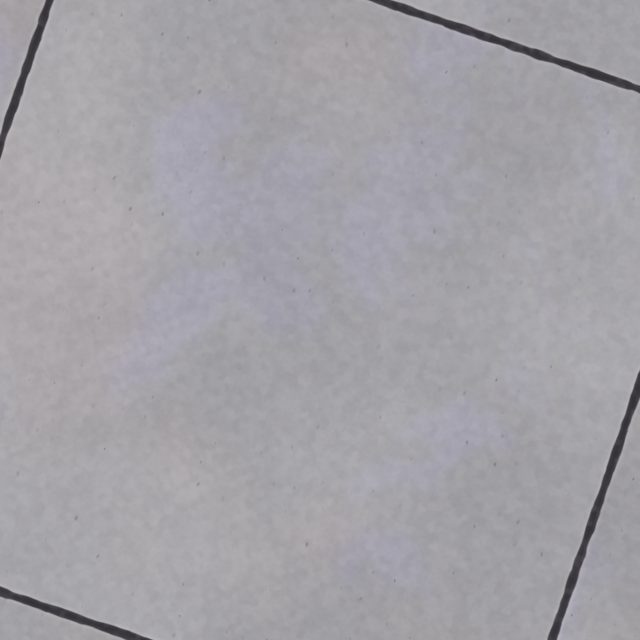
Reproduce this texture procedurally as a WebGL 1 fragment shader.

```glsl
precision highp float;
uniform vec2 u_resolution;

// Layout, in canvas units
const float TILE_ANGLE = 0.3295;
const float TILE_SIZE = 1.066;
const vec2 TILE_ORIGIN = vec2(-0.250, 0.0715);
const float GROUT_HALF_WIDTH = 0.0064;
const float GROUT_WOBBLE = 0.0006;
const float EDGE_SOFTNESS = 0.0018;

// Colours
const vec3 STONE = vec3(0.640, 0.635, 0.648);
const vec3 WARM_STONE = vec3(0.668, 0.650, 0.660);
const vec3 LAVENDER = vec3(0.660, 0.650, 0.708);
const vec3 GROUT_DARK = vec3(0.205, 0.195, 0.215);
const vec3 GROUT_LIGHT = vec3(0.330, 0.315, 0.335);

// Wear
const float MOTTLE_STRENGTH = 0.075;
const float GRAIN_STRENGTH = 0.035;
const float RIM_LIGHT = 0.035;
const float TILE_TONE = 0.014;
const float PIT_GRID = 26.0;
const float PIT_CHANCE = 0.30;
const float PIT_DEPTH = 0.20;

float hash(vec2 p) {
  return fract(sin(dot(p, vec2(127.1, 311.7))) * 43758.5453);
}

vec2 hash2(vec2 p) {
  return vec2(hash(p), hash(p + 19.7));
}

// Cellular noise with smoothly blended cell values, 0 to 1
float cellBlend(vec2 p) {
  vec2 cell = floor(p);
  float total = 0.0;
  float weights = 0.0;
  for (int y = -1; y <= 1; y++) {
    for (int x = -1; x <= 1; x++) {
      vec2 id = cell + vec2(float(x), float(y));
      vec2 d = id + 0.2 + 0.6 * hash2(id) - p;
      float w = exp(-5.0 * dot(d, d));
      total += w * hash(id + 41.3);
      weights += w;
    }
  }
  return total / weights;
}

// Layered cellular clouds
float clouds(vec2 p) {
  float sum = 0.0;
  float amplitude = 0.5;
  for (int i = 0; i < 4; i++) {
    sum += amplitude * cellBlend(p);
    p = mat2(0.8, 0.6, -0.6, 0.8) * p * 2.1 + 5.3;
    amplitude *= 0.5;
  }
  return sum / 0.9375;
}

// Sparse, slightly elongated pits of varied size and depth
float pits(vec2 p) {
  vec2 g = p * PIT_GRID;
  vec2 id = floor(g);
  vec2 d = g - id - 0.25 - 0.5 * hash2(id);
  d.x += 0.5 * d.y * (hash(id + 3.1) - 0.5);
  float radius = mix(0.05, 0.14, hash(id + 7.9));
  float shape = 1.0 - smoothstep(0.2, 1.0, length(d * vec2(1.3, 0.8)) / radius);
  float depth = hash(id + 13.7);
  return shape * step(hash(id + 29.0), PIT_CHANCE) * (0.2 + 0.8 * depth * depth * depth);
}

vec3 stoneColor(vec2 p, vec2 tile) {
  vec2 q = p + tile * 7.31;
  vec2 warped = q + 0.025 * sin(q.yx * 17.0 + vec2(0.4, 2.1));
  float mottle = clouds(warped * 4.0 + 2.6);
  float tint = clouds(warped * 4.5 + 31.0);
  float warmth = clouds(q * 2.5 + 63.0);
  float grain = cellBlend(q * 85.0) + 0.5 * cellBlend(q * 190.0) - 0.75;

  vec3 color = mix(STONE, WARM_STONE, 0.8 * smoothstep(0.48, 0.72, warmth));
  color = mix(color, LAVENDER, 0.8 * smoothstep(0.52, 0.72, tint));
  color += MOTTLE_STRENGTH * (mottle - 0.5) + GRAIN_STRENGTH * grain;
  color += TILE_TONE * (hash(tile + 5.0) - 0.5);
  return color * (1.0 - PIT_DEPTH * pits(q));
}

void main() {
  float shortSide = min(u_resolution.x, u_resolution.y);
  vec2 uv = gl_FragCoord.xy / shortSide;

  // Rotated tile grid
  float c = cos(TILE_ANGLE);
  float s = sin(TILE_ANGLE);
  vec2 p = vec2(c * uv.x - s * uv.y, s * uv.x + c * uv.y);
  vec2 grid = (p - TILE_ORIGIN) / TILE_SIZE;
  vec2 tile = floor(grid);
  vec2 toLine = (0.5 - abs(fract(grid) - 0.5)) * TILE_SIZE;

  // Uneven grout edge
  vec2 wobble = sin(p.yx * 61.0) + 0.7 * sin(p.yx * 143.0 + 1.7);
  wobble += 3.0 * (cellBlend(p * 75.0 + 11.0) - 0.5);
  toLine += GROUT_WOBBLE * wobble;
  float edge = min(toLine.x, toLine.y) - GROUT_HALF_WIDTH;
  float soft = max(EDGE_SOFTNESS, 0.75 / shortSide);

  // Tile face with a pale rim beside the joint
  vec3 stone = stoneColor(p, tile);
  stone += RIM_LIGHT * (1.0 - smoothstep(0.001, 0.008, edge));

  // Grout, darkest along its middle
  float rough = cellBlend(p * 110.0);
  float across = smoothstep(-GROUT_HALF_WIDTH, 0.0, edge);
  vec3 grout = mix(GROUT_DARK, GROUT_LIGHT, 0.55 * rough * rough + 0.3 * across);

  gl_FragColor = vec4(mix(grout, stone, smoothstep(-soft, soft, edge)), 1.0);
}
```
